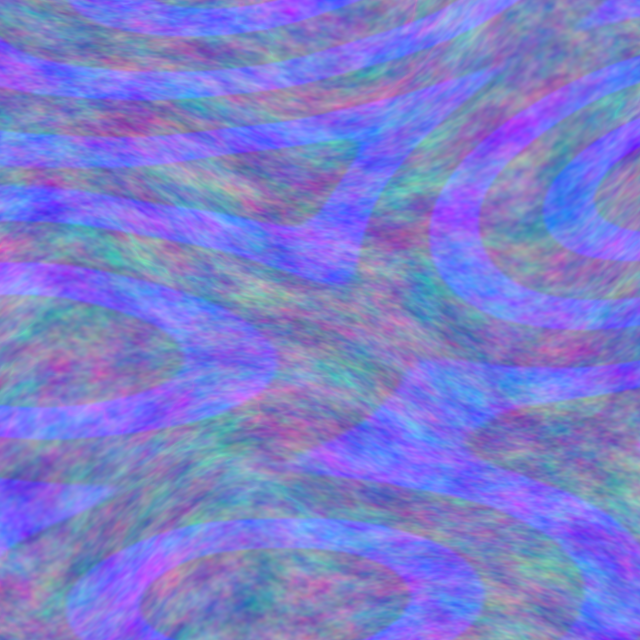
Write a Shadertoy shader that draws this texture map.

```glsl
// Iridescent silk: broad violet-blue bands over a slate ground, veiled in pink and green.
// The bands are level lines of four softly merged ellipse distances;
// the veils are streaky gradient noise, bent by layered sines.
#define BAND_SPACING 0.093
#define BAND_LEVEL 0.2
#define BAND_SOFTNESS 0.17
#define MERGE_SHARPNESS 45.0
#define VEIL_SCALE 6.5
#define VEIL_STRETCH 1.8
#define VEIL_CONTRAST 0.52
#define VEIL_ROUGHNESS 0.85
#define FILAMENT_GAIN 0.17
#define GROUND_COLOR vec3(0.49, 0.51, 0.72)
#define BAND_COLOR vec3(0.47, 0.44, 0.96)

const float TAU = 6.2831853;

vec2 hashGradient(vec2 cell) {
    vec3 h = fract(cell.xyx * vec3(0.1031, 0.1030, 0.0973));
    h += dot(h, h.yzx + 33.33);
    return 2.0 * fract((h.xx + h.yz) * h.zy) - 1.0;
}

float gradientNoise(vec2 p) {
    vec2 i = floor(p), f = p - i;
    vec2 u = f * f * f * (f * (6.0 * f - 15.0) + 10.0);
    vec2 e = vec2(0.0, 1.0);
    float low = mix(dot(hashGradient(i), f),
                    dot(hashGradient(i + e.yx), f - e.yx), u.x);
    float high = mix(dot(hashGradient(i + e.xy), f - e.xy),
                     dot(hashGradient(i + e.yy), f - e.yy), u.x);
    return mix(low, high, u.y);
}

float fbm(vec2 p, float roughness) {
    float sum = 0.0, amplitude = 0.5;
    for (int k = 0; k < 5; k++) {
        sum += amplitude * gradientNoise(p);
        p = mat2(0.99, -0.14, 0.14, 0.99) * p * 1.9 + 17.3;
        amplitude *= roughness;
    }
    return sum;
}

// Thin bright creases along the zero lines of the noise
float filament(vec2 p) {
    float crease = 1.0 - min(abs(fbm(p, 0.6)) * 7.0, 1.0);
    float patches = smoothstep(0.0, 0.35, gradientNoise(p * 0.6 + 31.0));
    return crease * crease * patches;
}

// Distance from a tilted ellipse centre, in units of its radii
float ellipseDistance(vec2 p, vec2 center, float tilt, vec2 radii) {
    float c = cos(tilt), s = sin(tilt);
    vec2 d = p - center;
    return length(vec2(c * d.x + s * d.y, c * d.y - s * d.x) / radii);
}

// Smooth minimum of four ellipse distances with flat cores;
// the last two start one ring further out
float ringField(vec2 p) {
    vec4 d = vec4(
        ellipseDistance(p, vec2(0.39, 1.065), 0.17, vec2(2.6, 1.0)),
        ellipseDistance(p, vec2(1.068, 0.72), 0.31, vec2(2.0, 1.0)),
        ellipseDistance(p, vec2(0.026, 0.453), -0.05, vec2(3.6, 1.2)),
        ellipseDistance(p, vec2(0.43, 0.06), 0.04, vec2(2.9, 1.15)));
    d = max(d, vec4(0.05)) + BAND_SPACING * vec4(0.0, 0.0, 1.0, 1.0);
    return -log(dot(exp(-MERGE_SHARPNESS * d), vec4(1.0))) / MERGE_SHARPNESS;
}

float bandMask(vec2 p) {
    vec2 wobble = vec2(gradientNoise(p * 5.0), gradientNoise(p * 5.0 + 9.0));
    float wave = cos(TAU * ringField(p + 0.008 * wobble) / BAND_SPACING);
    float band = smoothstep(BAND_LEVEL - BAND_SOFTNESS, BAND_LEVEL + BAND_SOFTNESS, wave);
    float fade = smoothstep(-0.5, 0.0, gradientNoise(p * 3.0 + 4.0));
    return band * mix(0.75, 1.0, fade);
}

// Layered sines turn the streaks to and fro
vec2 bendStreaks(vec2 p) {
    p.y += 0.07 * sin(5.0 * p.x + 4.0 * p.y - 4.5);
    p.y += 0.015 * sin(13.0 * p.x - 7.0 * p.y + 1.0);
    p.x += 0.03 * sin(9.0 * p.y + 3.0 * p.x);
    return p;
}

void mainImage(out vec4 fragColor, in vec2 fragCoord) {
    vec2 p = fragCoord / iResolution.y;
    vec2 bent = bendStreaks(p);
    vec2 q = bent * VEIL_SCALE * vec2(1.0, VEIL_STRETCH);

    // Bands over the ground
    vec3 color = mix(GROUND_COLOR, BAND_COLOR, bandMask(p));

    // Independent red and green veils, with a faint blue one
    vec3 veil = vec3(fbm(q + 3.7, VEIL_ROUGHNESS), fbm(q + 41.2, VEIL_ROUGHNESS),
                     fbm(q + 87.5, VEIL_ROUGHNESS));
    color += VEIL_CONTRAST * veil * vec3(1.0, 1.0, 0.4);

    // Pink filaments rise steeply, green ones follow the streaks
    vec2 steep = mat2(0.6, -0.8, 0.8, 0.6) * bent * VEIL_SCALE * vec2(1.0, 1.2);
    float pink = filament(steep + 120.0);
    float green = filament(q * 0.9 + 160.0);
    color += FILAMENT_GAIN * (pink * vec3(1.0, -0.1, 0.1) + green * vec3(-0.1, 0.8, 0.1));

    fragColor = vec4(clamp(color, 0.0, 1.0), 1.0);
}
```
